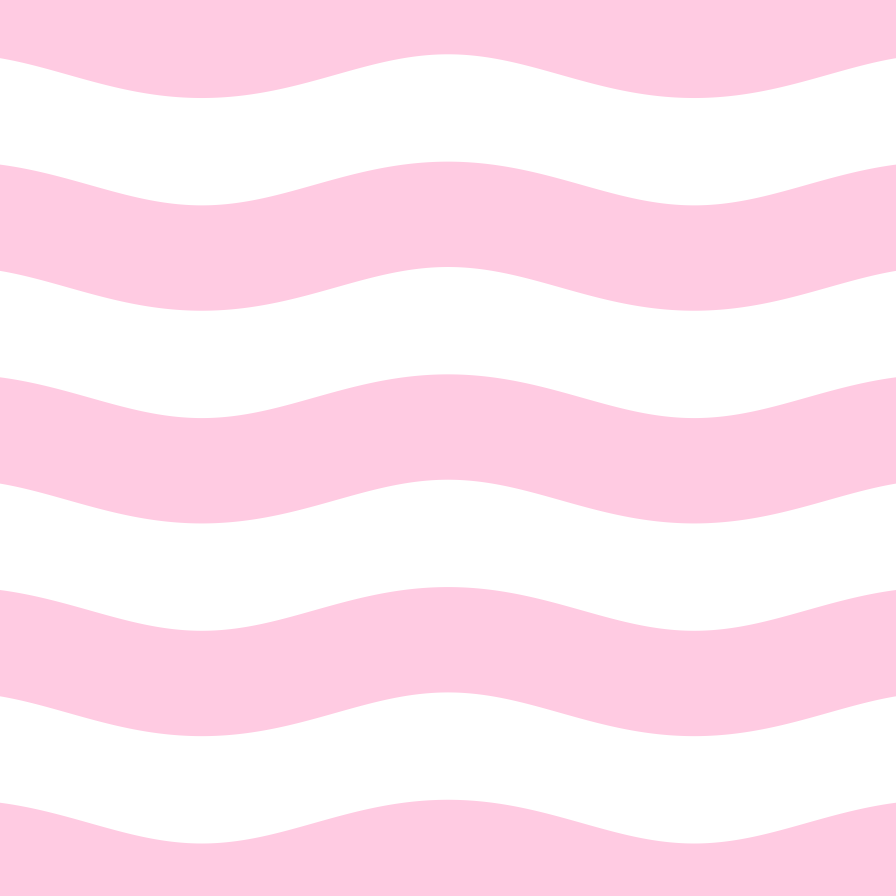
This pattern is drawn by a WebGL 1 fragment shader. Its source:

```glsl
precision highp float;
// Horizontal wavy pink bands on white, evenly stacked.

uniform vec2 u_resolution;

#define PINK vec3(1.0, 0.796, 0.886)
#define WHITE vec3(1.0)
#define BAND_PERIOD 0.2374
#define BAND_CENTRE 0.7364
#define BAND_HALF_WIDTH 0.0588
#define SLOPE_BULGE 0.0018
#define WAVELENGTH 0.5495
#define AMPLITUDE 0.0244
#define CREST_X 0.5
#define TAU 6.28319

// Signed distance, along y, to the nearest band; negative inside.
float waveBand(vec2 p) {
  float phase = TAU * (p.x - CREST_X) / WAVELENGTH;
  float offset = p.y - BAND_CENTRE - AMPLITUDE * cos(phase);
  float fromCentre = abs(fract(offset / BAND_PERIOD + 0.5) - 0.5) * BAND_PERIOD;

  // Bands thicken slightly between crest and trough.
  float slope = sin(phase);
  return fromCentre - BAND_HALF_WIDTH - SLOPE_BULGE * slope * slope;
}

void main() {
  vec2 uv = gl_FragCoord.xy / u_resolution;
  float pixel = 1.0 / u_resolution.y;

  // One-pixel linear edge coverage.
  float coverage = clamp(0.5 - waveBand(uv) / pixel, 0.0, 1.0);
  gl_FragColor = vec4(mix(WHITE, PINK, coverage), 1.0);
}
```
